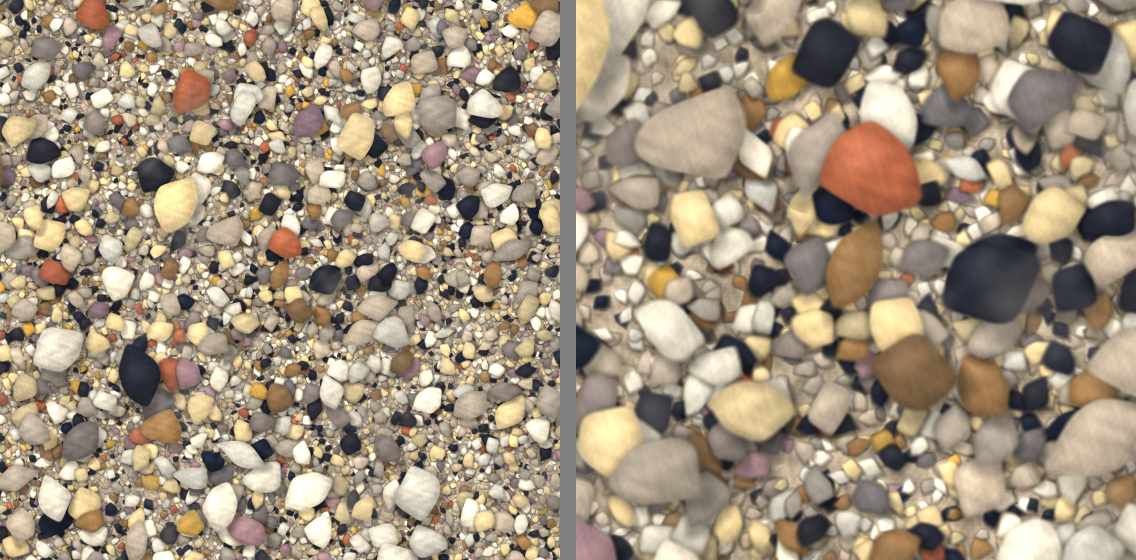
Left: the whole. Right: its middle third, enlarged.
This texture is drawn by a Shadertoy shader. Its source:

```glsl
// Coarse beach sand: mixed cream, grey, dark and rust grains with scattered pebbles.
#define LAYERS 6
#define FINEST 88.0    // grid cells per canvas height in the finest layer
#define COARSEN 0.68   // cell count ratio from one layer to the next
#define FILL 0.98      // share of occupied cells in the finest layer
#define THINNING 0.74  // fill ratio from one layer to the next
#define SOFTNESS 0.0019
#define SHADOW 0.30
#define DUST 0.32

const float TAU = 6.28319;
const vec2 LIGHT = vec2(-0.5, 0.866);

vec4 hash4(vec2 p, float seed) {
    vec4 q = fract(vec4(p.xyx, p.y + seed) * vec4(0.1031, 0.1030, 0.0973, 0.1099) + seed * 0.137);
    q += dot(q, q.wzxy + 33.33);
    return fract((q.xxyz + q.yzzw) * q.zywx);
}

// Layered, rotated sines, roughly -1 to 1
float waves(vec2 p) {
    float sum = 0.0, gain = 0.5;
    for (int i = 0; i < 4; i++) {
        sum += gain * sin(p.x + 1.7 * sin(p.y)) * cos(p.y * 1.1 + float(i));
        p = mat2(1.2, 1.5, -1.5, 1.2) * p + 2.3;
        gain *= 0.6;
    }
    return sum;
}

// Mineral colour picked by a uniform random number
vec3 mineral(float pick, float tint) {
    vec3 c = vec3(0.95, 0.91, 0.82);                       // cream
    if (pick > 0.25) c = vec3(0.90, 0.80, 0.59);           // straw
    if (pick > 0.45) c = vec3(0.73, 0.67, 0.59);           // beige grey
    if (pick > 0.68) c = vec3(0.51, 0.47, 0.45);           // stone grey
    if (pick > 0.74) c = vec3(0.15, 0.16, 0.20);           // blue black
    if (pick > 0.87) c = vec3(0.58, 0.44, 0.29);           // brown
    if (pick > 0.93) c = vec3(0.62, 0.49, 0.51);           // mauve
    if (pick > 0.965) c = vec3(0.71, 0.40, 0.28);          // rust
    if (pick > 0.982) c = vec3(0.83, 0.64, 0.29);          // gold
    return c * (0.87 + 0.26 * tint) + (tint - 0.5) * vec3(0.03, 0.0, -0.04);
}

// Rounded irregular polygon: 1 on the outline, 0 at the centre
float outline(vec2 p, vec4 rnd) {
    float sum = 0.0;
    for (int i = 0; i < 6; i++) {
        float n = float(i);
        float angle = (n + 0.8 * fract(rnd.x * 7.3 + n * 0.618)) * TAU / 6.0;
        float reach = 0.80 + 0.36 * fract(rnd.y * 5.7 + n * 0.382);
        float side = max(dot(p, vec2(cos(angle), sin(angle))) / reach, 0.0);
        sum += pow(side, 8.0);
    }
    return pow(sum + 1e-6, 1.0 / 8.0);
}

// Paint one grid of pebbles over the colour beneath
vec3 pebbles(vec3 col, vec2 uv, float scale, float fill, float seed) {
    vec2 cell = floor(uv * scale);
    for (int y = -1; y <= 1; y++)
    for (int x = -1; x <= 1; x++) {
        vec2 id = cell + vec2(x, y);
        vec4 place = hash4(id, seed);
        vec4 look = hash4(id, seed + 17.0);
        if (place.w > fill) continue;

        float radius = mix(0.36, 0.58, place.z * place.z);
        vec2 p = (uv * scale - id - mix(vec2(0.05), vec2(0.95), place.xy)) / radius;
        if (dot(p, p) > 4.0) continue;

        // Turn and stretch the stone
        float turn = look.x * TAU, slim = mix(0.68, 1.0, look.y);
        vec2 q = mat2(cos(turn), sin(turn), -sin(turn), cos(turn)) * p;
        float k = outline(q * vec2(1.0, 1.0 / slim), look);
        float lit = dot(p, LIGHT);
        float edge = min(SOFTNESS * scale / radius, 0.45);

        // Contact shadow, longer on the side away from the light
        col *= 1.0 - SHADOW * smoothstep(1.4, 0.95, k + 0.16 * lit);

        // Domed body with soft highlight, dark rim and mottled surface
        float grain = waves(uv * 170.0 + look.xy * 40.0);
        vec3 body = mineral(look.z, look.w);
        body *= 1.02 + 0.10 * lit + 0.12 * grain - 0.15 * smoothstep(0.55, 1.05, k);
        body += 0.05 * smoothstep(0.7, 0.0, length(p - 0.35 * LIGHT));
        col = mix(col, body, smoothstep(1.0 + edge, 1.0 - edge, k));
    }
    return col;
}

void mainImage(out vec4 fragColor, in vec2 fragCoord) {
    vec2 uv = fragCoord / iResolution.y;

    // Dusty ground between the grains
    vec3 col = vec3(0.72, 0.65, 0.55) * (1.0 + 0.30 * waves(uv * 150.0));

    // Fine grains first, large pebbles last
    float scale = FINEST, fill = FILL;
    for (int i = 0; i < LAYERS; i++) {
        col = pebbles(col, uv + float(i) * 0.173, scale, fill, float(i) * 3.1 + 1.0);
        scale *= COARSEN;
        fill *= THINNING;
    }

    // Pale dust mutes some patches, damp darkens others
    float patches = smoothstep(0.0, 0.7, waves(uv * 17.0 + 4.0));
    col = mix(col, vec3(0.66, 0.61, 0.54), DUST * patches);
    col *= 1.02 + 0.10 * waves(uv * 23.0 + 9.0);
    fragColor = vec4(clamp(col, 0.0, 1.0), 1.0);
}
```
